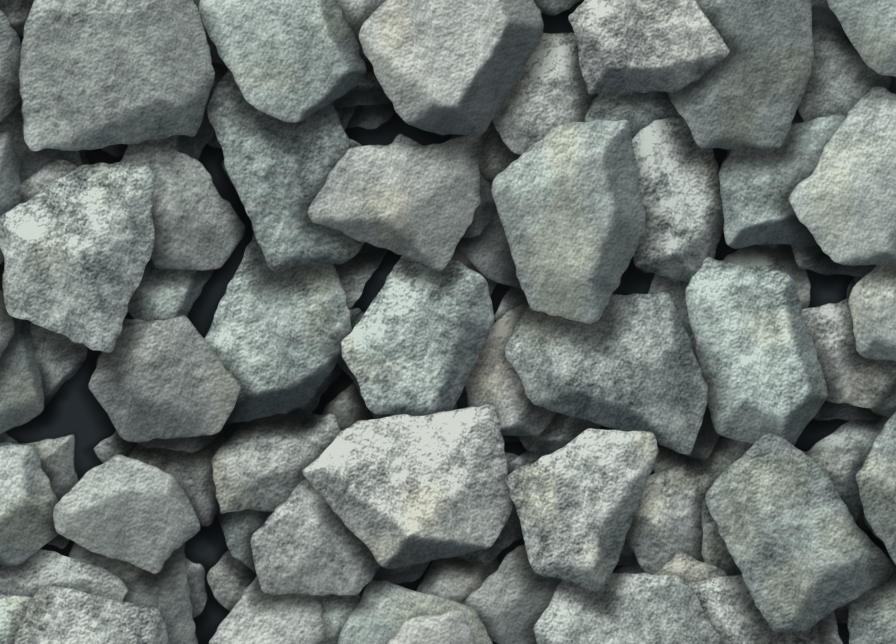
Give the GLSL for this texture, as a Shadertoy shader.

```glsl
float hash(vec2 p) {
    return fract(sin(dot(p, vec2(127.1, 311.7))) * 43758.5);
}

float noise(vec2 p) {
    vec2 i = floor(p), f = fract(p);
    f = f * f * (3.0 - 2.0 * f);
    return mix(mix(hash(i), hash(i + vec2(1, 0)), f.x),
               mix(hash(i + vec2(0, 1)), hash(i + vec2(1, 1)), f.x), f.y);
}

float fbm(vec2 p) {
    float sum = 0.0, amp = 0.245;
    for (int i = 0; i < 5; i++) {
        sum += amp * noise(p);
        p = mat2(1.6, 1.3, -1.3, 1.6) * p + 7.3;
        amp *= 0.9;
    }
    return sum;
}

// Faceted stone: returns edge distance, writes the surface slope
float stoneShape(vec2 p, vec2 seed, out vec2 slope) {
    float turn = 6.283 * hash(seed + 0.3);
    vec2 radii = vec2(1.05 + 0.28 * hash(seed + 0.5), 0.72 + 0.22 * hash(seed + 0.7));
    vec2 tilt = 0.6 * (vec2(hash(seed + 1.1), hash(seed + 1.3)) - 0.5);
    float edgeSum = 0.0;
    float weightSum = exp(-45.0 * (0.3 - dot(p, tilt)));
    slope = tilt * weightSum;
    for (int i = 0; i < 6; i++) {
        vec2 key = seed + float(i) * 3.17;
        float angle = (float(i) + 0.7 * hash(key)) * 6.283 / 6.0;
        vec2 dir = vec2(cos(angle), sin(angle));
        float reach = length(radii * vec2(cos(angle - turn), sin(angle - turn)));
        float edge = dot(p, dir) - reach * (0.78 + 0.25 * hash(key + 0.9));
        float steep = 0.3 + 1.1 * hash(key + 1.7);
        float weight = exp(min(45.0 * steep * edge, 20.0));
        edgeSum += exp(26.0 * edge);
        weightSum += weight;
        slope += weight * steep * dir;
    }
    slope /= weightSum;
    return log(edgeSum) / 26.0;
}

// Lit mineral surface
vec3 stoneColor(vec2 uv, vec2 seed, vec2 slope, float edge) {
    vec2 q = uv * 19.0 + 40.0 * hash(seed + 2.1);
    float grain = fbm(q);
    float relief = grain - fbm(q + vec2(-0.03, 0.07));
    float speckle = mix(0.5, 1.5, hash(seed + 2.7));
    float light = dot(normalize(vec3(slope, 1.0)), normalize(vec3(-0.3, 0.6, 0.8)));
    float albedo = 0.7 + 0.28 * hash(seed + 3.1);
    float tone = albedo * (0.16 + 0.98 * max(light, 0.0));
    tone *= 1.0 + speckle * (grain - 0.5) * 1.4 + relief * 1.0;
    tone *= 0.85 + 0.15 * smoothstep(0.0, 0.05, -edge);
    vec3 color = mix(vec3(0.09, 0.11, 0.12), vec3(0.73, 0.75, 0.72), clamp(tone, 0.0, 1.15));
    vec3 tint = mix(vec3(0.965, 1.01, 1.01), vec3(1.01, 1.0, 1.0), hash(seed + 3.7));
    float stain = smoothstep(0.6, 0.85, noise(q * 0.6 + 9.0));
    return color * tint * mix(vec3(1.0), vec3(1.02, 1.0, 0.96), stain);
}

void mainImage(out vec4 fragColor, in vec2 fragCoord) {
    vec2 uv = fragCoord / iResolution.y;
    // Ragged outlines
    vec2 warped = uv + 0.012 * (vec2(noise(uv * 15.0), noise(uv * 15.0 + 50.0)) - 0.5)
                     + 0.005 * (vec2(noise(uv * 70.0), noise(uv * 70.0 + 50.0)) - 0.5);
    vec3 color = vec3(0.13, 0.15, 0.16);

    // Small stones lie deepest; nine interleaved cell groups set the overlap order
    for (int layer = 0; layer < 3; layer++) {
        float depth = float(layer);
        float cellSize = 0.16 + 0.045 * depth;
        vec2 grid = warped / cellSize + 5.37 * depth;
        for (int k = 0; k < 9; k++) {
            vec2 group = vec2(k % 3, k / 3);
            vec2 cell = group + 3.0 * floor((grid - 0.5 - group) / 3.0 + 0.5);
            vec2 seed = cell + 31.7 * depth;
            vec2 jitter = 0.6 * (vec2(hash(seed), hash(seed + 0.1)) - 0.5);
            float radius = 0.4 + 0.2 * hash(seed + 0.2);
            vec2 p = (grid - cell - 0.5 - jitter) / radius;
            if (dot(p, p) > 4.0) continue;

            vec2 slope;
            float edge = stoneShape(p, seed, slope);
            float below = edge + 0.14 * p.y / (length(p) + 0.01);
            color *= 1.0 - 0.68 * smoothstep(0.26, -0.1, below);
            float blur = 1.0 / (iResolution.y * cellSize * radius);
            float cover = smoothstep(blur, -blur, edge);
            if (cover > 0.0) {
                vec3 surface = stoneColor(uv, seed, slope, edge);
                color = mix(color, surface * (0.86 + 0.07 * depth), cover);
            }
        }
    }
    // Faint haze lifts the deepest gaps
    color = max(color, 0.0) * 0.97 + vec3(0.02, 0.025, 0.028);
    fragColor = vec4(color, 1.0);
}
```
